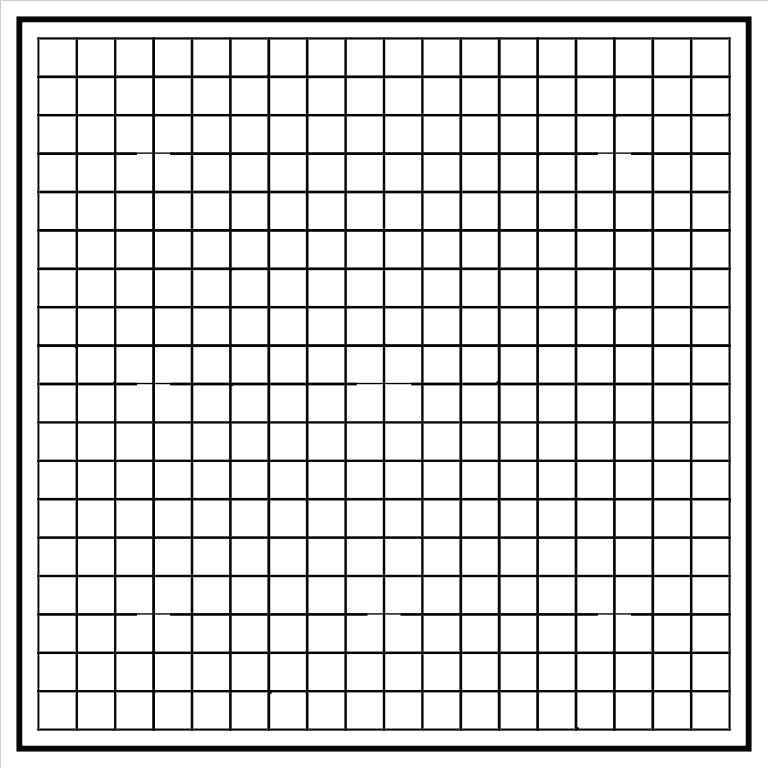
Write a WebGL 2 fragment shader that draws this pattern.

```glsl
#version 300 es
precision highp float;

uniform vec2 u_resolution;
out vec4 outColor;

const vec3 PAPER = vec3(1.0);
const vec3 INK = vec3(0.02);
const vec3 EDGE_GREY = vec3(0.75);

const float CELLS = 18.0;           // repeats across and down
const float MARGIN = 0.05;          // canvas edge to grid
const float LINE_WIDTH = 0.0034;
const float LINE_VARIATION = 0.0007;
const float FRAME_INSET = 0.0252;   // canvas edge to middle of frame
const float FRAME_WIDTH = 0.0076;
const float EDGE_WIDTH = 0.001;

const float STAR_FIRST = 3.0;       // worn crossings: lines 3, 9, 15
const float STAR_STEP = 6.0;
const float WORN_REACH = 0.0215;
const float WORN_REACH_CENTRE = 0.0355;
const float WORN_WIDTH = 0.0018;
const float WORN_SHIFT = 0.0006;

const float BLOT_CHANCE = 0.06;
const float BLOT_RADIUS = 0.0024;

float hash(vec2 p) {
    vec3 q = fract(vec3(p.xyx) * 0.1031);
    q += dot(q, q.yzx + 33.33);
    return fract((q.x + q.y) * q.z);
}

// Share of a pixel covered by a band of the given width around zero
float band(float offset, float width, float pixel) {
    float hi = min(offset + 0.5 * pixel, 0.5 * width);
    float lo = max(offset - 0.5 * pixel, -0.5 * width);
    return clamp((hi - lo) / pixel, 0.0, 1.0);
}

float square(vec2 p, float side, float pixel) {
    return band(p.x, side, pixel) * band(p.y, side, pixel);
}

float lineWidth(float index, float axis) {
    float vary = hash(vec2(index + 2.0, axis * 17.0 + 5.0)) - 0.5;
    float outer = step(0.5 * CELLS - 0.5, abs(index - 0.5 * CELLS));
    return LINE_WIDTH + LINE_VARIATION * (vary - 0.8 * outer);
}

// Amount of thinning on horizontal lines around the star crossings
float wear(vec2 p, float row, float cell, float pixel) {
    float column = (p.x - MARGIN) / cell;
    vec2 star = round((vec2(column, row) - STAR_FIRST) / STAR_STEP);
    star = clamp(star, 0.0, 2.0);
    vec2 crossing = STAR_FIRST + STAR_STEP * star;
    float onRow = 1.0 - step(0.5, abs(row - crossing.y));
    float present = step(0.5, abs(star.x + star.y - 3.0));
    float centre = 1.0 - step(0.5, length(star - 1.0));
    float reach = mix(WORN_REACH, WORN_REACH_CENTRE, centre);
    float offset = (column - crossing.x) * cell;
    return onRow * present * band(offset, 2.0 * reach, pixel);
}

float gridInk(vec2 p, float pixel) {
    float cell = (1.0 - 2.0 * MARGIN) / CELLS;
    vec2 index = clamp(round((p - MARGIN) / cell), 0.0, CELLS);
    vec2 offset = p - MARGIN - index * cell;

    float vertical = band(offset.x, lineWidth(index.x, 0.0), pixel);
    float full = band(offset.y, lineWidth(index.y, 1.0), pixel);
    float thin = band(offset.y - WORN_SHIFT, WORN_WIDTH, pixel);
    float horizontal = mix(full, thin, wear(p, index.y, cell, pixel));

    // Small ink blots beside a few crossings
    vec2 jitter = vec2(hash(index + 31.0), hash(index + 57.0)) - 0.5;
    float blotDistance = length(offset - jitter * LINE_WIDTH) - BLOT_RADIUS;
    float blot = clamp(0.5 - blotDistance / pixel, 0.0, 1.0);
    blot *= step(hash(index + 11.0), BLOT_CHANCE);

    float extent = 1.0 - 2.0 * MARGIN + LINE_WIDTH;
    float inside = square(p - 0.5, extent, pixel);
    return max(max(vertical, horizontal), blot) * inside;
}

float frameInk(vec2 p, float pixel) {
    float side = 1.0 - 2.0 * FRAME_INSET;
    float outer = square(p - 0.5, side + FRAME_WIDTH, pixel);
    float inner = square(p - 0.5, side - FRAME_WIDTH, pixel);
    return outer - inner;
}

void main() {
    float size = min(u_resolution.x, u_resolution.y);
    vec2 p = (gl_FragCoord.xy - 0.5 * u_resolution) / size + 0.5;
    float pixel = 1.0 / size;

    // Faint trim along the left and top edges
    float left = band(p.x - 0.5 * EDGE_WIDTH, EDGE_WIDTH, pixel);
    float top = band(1.0 - p.y - 0.5 * EDGE_WIDTH, EDGE_WIDTH, pixel);
    vec3 color = mix(PAPER, EDGE_GREY, max(left, top));

    float ink = max(gridInk(p, pixel), frameInk(p, pixel));
    outColor = vec4(mix(color, INK, ink), 1.0);
}
```
